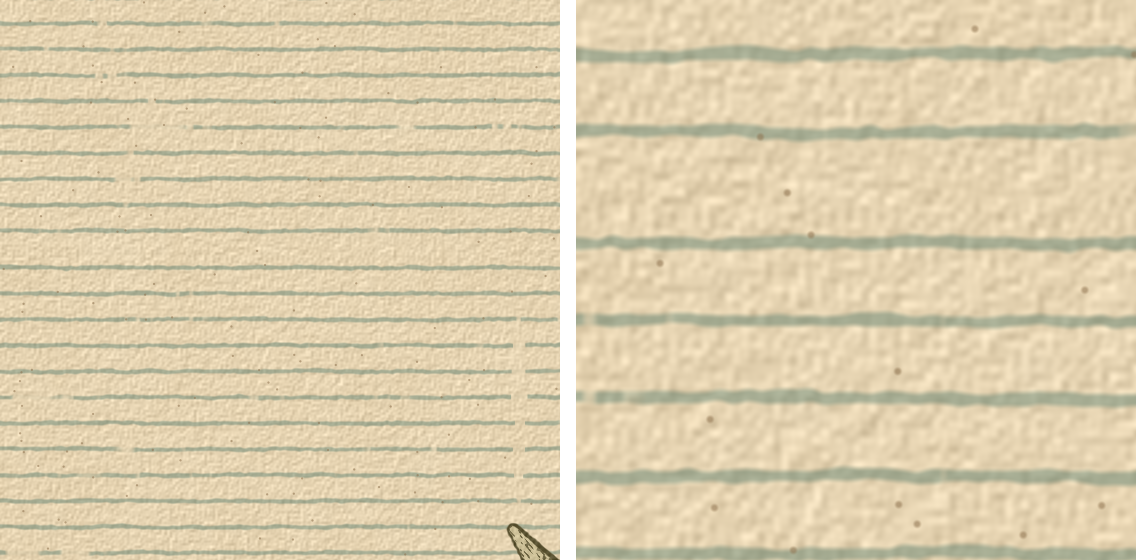
Left, the full canvas; right, a detail of the centre.
Write a WebGL 1 fragment shader that draws this texture.

```glsl
precision highp float;
// Aged ruled paper: 21 blue-green rules in two groups over embossed cream grain.
// Each rule is a wobbling distance band, broken by noise where the sheet is worn;
// a small inked pencil tip enters at the lower right corner.
uniform vec2 u_resolution;

float hash(vec2 p) {
  p = fract(p * vec2(0.1031, 0.1137));
  p += dot(p, p.yx + 33.33);
  return fract((p.x + p.y) * p.x * 7.13);
}

float noise(vec2 p) {
  vec2 i = floor(p), f = fract(p);
  f = f * f * (3.0 - 2.0 * f);
  return mix(mix(hash(i), hash(i + vec2(1.0, 0.0)), f.x),
             mix(hash(i + vec2(0.0, 1.0)), hash(i + 1.0), f.x), f.y);
}

// Relief lit from the upper left
float emboss(vec2 p) {
  return noise(p) - noise(p + vec2(0.7, -0.8));
}

// Soft elliptical area of wear
float patchMask(vec2 p, vec2 center, vec2 radius) {
  return 1.0 - smoothstep(0.4, 1.1, length((p - center) / radius));
}

vec3 paper(vec2 uv) {
  vec3 cream = vec3(0.9, 0.828, 0.694);
  float blotch = noise(uv * 9.0 + 40.0) + noise(uv * 38.0 + 80.0) - 1.0;
  return cream + blotch * vec3(0.012, 0.016, 0.021);
}

// Ink coverage of the rules; p runs from the top left
float rules(vec2 p) {
  float y = p.y - 0.0196 * step(0.446, p.y) - 0.0417;
  float row = floor(y / 0.0463 + 0.5);
  float seed = row * 17.0 + 60.0;
  float wobble = (noise(vec2(p.x * 26.0, seed)) - 0.5) * 0.0028
               + (noise(vec2(p.x * 110.0, seed + 5.0)) - 0.5) * 0.0018;
  float d = abs(y - row * 0.0463 + wobble);
  float swell = (noise(vec2(p.x * 75.0, seed + 9.0)) - 0.5) * 0.0016;
  float band = 1.0 - smoothstep(0.0014, 0.0058, d - swell);

  // Wear: every tenth row, rubbed patches and one vertical crease
  float wornRow = max(0.0, 1.0 - abs(mod(row, 10.0) - 4.0));
  float rubbed = patchMask(p, vec2(0.23, 0.23), vec2(0.11, 0.21))
               * mix(1.0, 0.45, mod(row, 2.0));
  rubbed = max(rubbed, patchMask(p, vec2(0.09, 0.71), vec2(0.09, 0.04)));
  rubbed = max(rubbed, patchMask(p, vec2(0.1, 0.985), vec2(0.15, 0.025)));
  float crease = patchMask(p, vec2(0.927, 0.71), vec2(0.016, 0.22));
  float strength = 0.7 * noise(vec2(p.x * 22.0, seed + 3.0))
                 + 0.3 * noise(vec2(p.x * 85.0, seed + 7.0));
  float wear = 0.08 + 0.2 * wornRow + 0.42 * rubbed + 0.8 * crease;
  return band * mix(0.1, 1.0, smoothstep(-0.06, 0.1, strength - wear));
}

// Rounded cone with a heavy outline and hatched shading
vec3 pencilTip(vec3 base, vec2 uv) {
  vec2 q = uv - vec2(0.917, 0.054);
  float along = dot(q, vec2(0.62, -0.78));
  float across = dot(q, vec2(0.78, 0.62));
  float d = length(vec2(across, min(along, 0.0))) - 0.012 - 0.2 * max(along, 0.0);
  d += (noise(uv * 160.0) - 0.5) * 0.002;
  float soft = 1.0 / u_resolution.y;
  float fill = 1.0 - smoothstep(-soft, soft, d);
  float edge = 0.0045 + 0.004 * smoothstep(0.0, 0.015, across);
  float outline = smoothstep(-edge - soft, -edge + soft, d);
  float hatch = smoothstep(0.58, 0.76, noise(vec2(along * 110.0, across * 330.0) + 50.0));
  vec3 shade = mix(vec3(0.8, 0.75, 0.59), vec3(0.35, 0.32, 0.19),
                   max(outline, hatch * 0.8));
  return mix(base, shade, fill);
}

void main() {
  vec2 uv = gl_FragCoord.xy / u_resolution;
  vec3 color = paper(uv);

  // Blue-green ink soaked into the sheet
  float ink = rules(vec2(uv.x, 1.0 - uv.y));
  color = mix(color, vec3(0.635, 0.665, 0.565), ink * 0.95);
  color = pencilTip(color, uv);

  // Fine and coarse grain over paper and ink
  float grain = emboss(uv * 210.0 + 10.0) * 0.085
              + emboss(uv * 115.0 + 300.0) * 0.045;
  color += grain * mix(1.0, 0.6, ink);

  // Sparse brown flecks
  vec2 cell = uv * 64.0;
  vec2 id = floor(cell) + 500.0;
  vec2 spot = 0.25 + 0.5 * vec2(hash(id + 31.0), hash(id + 67.0));
  float fleck = 1.0 - smoothstep(0.05, 0.2, length(fract(cell) - spot));
  fleck *= step(0.965, hash(id));
  color = mix(color, vec3(0.55, 0.44, 0.3), fleck * 0.55);

  gl_FragColor = vec4(clamp(color, 0.0, 1.0), 1.0);
}
```
